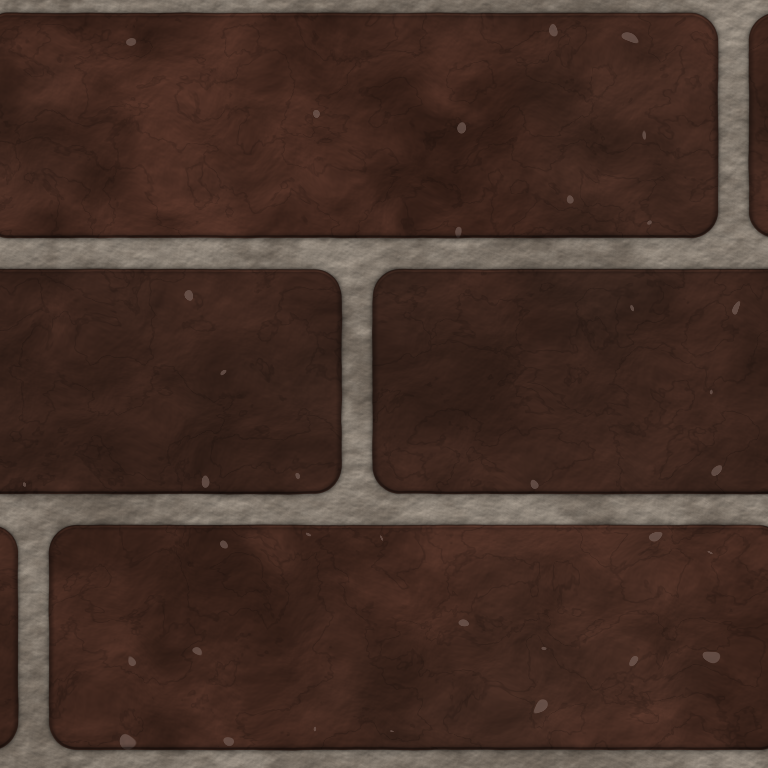
Give the GLSL for this pattern, as a WebGL 1 fragment shader.

```glsl
precision highp float;
// Long dark brown bricks with rounded corners, pale flecks and grainy grey mortar.
uniform vec2 u_resolution;

const float ROWS = 3.0;                              // courses, one brick long each
const float ROW_SHIFT = 0.0033;                      // height of the lowest bed joint
const vec3 JOINT_X = vec3(0.0436, 0.465, 0.955);     // upright joint of each course
const vec3 COURSE_SHADE = vec3(1.05, 0.93, 1.0);     // brightness of each course
const vec3 COURSE_GREY = vec3(0.1, 0.3, 0.0);        // loss of red in each course
const float JOINT_HALF = 0.0202;
const float CORNER = 0.036;
const float EDGE_WOBBLE = 0.0022;
const float RIM = 0.0045;
const float FLECK_CELLS = 9.0;
const float FLECK_CHANCE = 0.5;
const vec3 BRICK_DARK = vec3(0.185, 0.108, 0.080);
const vec3 BRICK_LIGHT = vec3(0.315, 0.192, 0.150);
const vec3 BRICK_GREY = vec3(0.225, 0.155, 0.125);
const vec3 MORTAR_DARK = vec3(0.41, 0.37, 0.33);
const vec3 MORTAR_LIGHT = vec3(0.56, 0.52, 0.475);
const vec3 FLECK = vec3(0.47, 0.385, 0.355);

float hash(vec2 p) {
  return fract(sin(dot(p, vec2(127.1, 311.7))) * 43758.5453);
}

// Value noise that wraps over the unit square.
float noise(vec2 uv, vec2 period) {
  vec2 p = uv * period;
  vec2 i = floor(p);
  vec2 f = p - i;
  f = f * f * (3.0 - 2.0 * f);
  vec2 a = mod(i, period);
  vec2 b = mod(i + 1.0, period);
  return mix(mix(hash(a), hash(vec2(b.x, a.y)), f.x),
             mix(hash(vec2(a.x, b.y)), hash(b), f.x), f.y);
}

float fbm(vec2 uv, vec2 period) {
  float sum = 0.0;
  float gain = 0.5;
  for (int k = 0; k < 5; k++) {
    sum += gain * noise(uv, period);
    uv += vec2(0.137, 0.291);
    period *= 2.0;
    gain *= 0.5;
  }
  return sum / 0.96875;
}

// Noise lit from the upper left.
float relief(vec2 uv, vec2 period) {
  vec2 toLight = vec2(-0.0007, 0.0013);
  return fbm(uv - toLight, period) - fbm(uv + toLight, period);
}

float pick(vec3 values, float row) {
  return row < 0.5 ? values.x : (row < 1.5 ? values.y : values.z);
}

float brickDistance(vec2 p) {
  vec2 halfSize = vec2(0.5, 0.5 / ROWS) - JOINT_HALF;
  vec2 q = abs(p) - halfSize + CORNER;
  return length(max(q, 0.0)) + min(max(q.x, q.y), 0.0) - CORNER;
}

// Coverage of sparse, bent, stretched chips, at most one per cell.
float flecks(vec2 uv, float pixel) {
  vec2 bend = vec2(noise(uv, vec2(37.0)), noise(uv + 0.43, vec2(37.0))) - 0.5;
  vec2 p = (uv + 0.014 * bend) * FLECK_CELLS;
  vec2 cell = mod(floor(p), FLECK_CELLS);
  vec2 center = 0.25 + 0.5 * vec2(hash(cell + 3.7), hash(cell + 8.1));
  float angle = 6.2832 * hash(cell + 15.3);
  float c = cos(angle);
  float s = sin(angle);
  vec2 q = mat2(c, -s, s, c) * (fract(p) - center);
  float size = mix(0.025, 0.115, pow(hash(cell + 21.9), 1.5));
  q.x *= mix(1.1, 2.1, hash(cell + 33.3));
  float d = (length(q) - size) / FLECK_CELLS;
  return step(hash(cell + 41.7), FLECK_CHANCE) * (1.0 - smoothstep(-pixel, pixel, d));
}

vec3 brickColor(vec2 uv, float row, float pixel) {
  vec2 warp = vec2(noise(uv, vec2(19.0)), noise(uv + 0.31, vec2(19.0))) - 0.5;
  vec2 p = uv + 0.025 * warp;
  float cloud = 0.6 * fbm(p, vec2(14.0, 17.0)) + 0.4 * fbm(p + 0.53, vec2(5.0));
  vec3 color = mix(BRICK_DARK, BRICK_LIGHT, smoothstep(0.22, 0.78, cloud));
  float grime = smoothstep(0.35, 0.75, fbm(uv + 0.71, vec2(4.0)));
  color = mix(color, BRICK_GREY, 0.35 * grime + pick(COURSE_GREY, row));
  // Thin dark creases
  float crease = abs(fbm(p + 0.17, vec2(23.0, 26.0)) - 0.5);
  color *= 1.0 - 0.13 * (1.0 - smoothstep(0.0, 0.035, crease));
  color *= pick(COURSE_SHADE, row) * (1.0 + 0.9 * relief(p, vec2(30.0, 36.0)));
  return mix(color, FLECK, 0.62 * flecks(uv, pixel));
}

vec3 mortarColor(vec2 uv) {
  float stain = 0.6 * fbm(uv + 0.23, vec2(11.0)) + 0.4 * fbm(uv, vec2(60.0, 90.0));
  vec3 color = mix(MORTAR_DARK, MORTAR_LIGHT, smoothstep(0.25, 0.75, stain));
  return color * (1.0 + 0.7 * relief(uv, vec2(52.0, 80.0)));
}

void main() {
  vec2 uv = gl_FragCoord.xy / u_resolution;
  float pixel = 0.7 / min(u_resolution.x, u_resolution.y);
  float level = (uv.y - ROW_SHIFT) * ROWS;
  float row = mod(floor(level), ROWS);
  vec2 p = vec2(fract(uv.x - pick(JOINT_X, row)) - 0.5, (fract(level) - 0.5) / ROWS);

  float d = brickDistance(p) + EDGE_WOBBLE * (fbm(uv, vec2(24.0)) - 0.5);
  float facing = (brickDistance(p + vec2(0.0, 0.001)) - brickDistance(p)) / 0.001;

  // Worn rim: dark all round, a pale line on top and a groove below
  vec3 brick = brickColor(uv, row, pixel);
  brick *= 1.0 - 0.32 * smoothstep(-2.0 * RIM, 0.0, d);
  float line = 1.0 - smoothstep(0.0, 0.5 * RIM, abs(d + 0.5 * RIM));
  brick *= 1.0 + line * (facing > 0.0 ? 0.45 : 0.35) * facing;

  // Mortar darkens where it meets the brick
  vec3 mortar = mortarColor(uv) * (1.0 - 0.42 * exp(-max(d, 0.0) / (0.6 * RIM)));
  gl_FragColor = vec4(mix(brick, mortar, smoothstep(-pixel, pixel, d)), 1.0);
}
```
